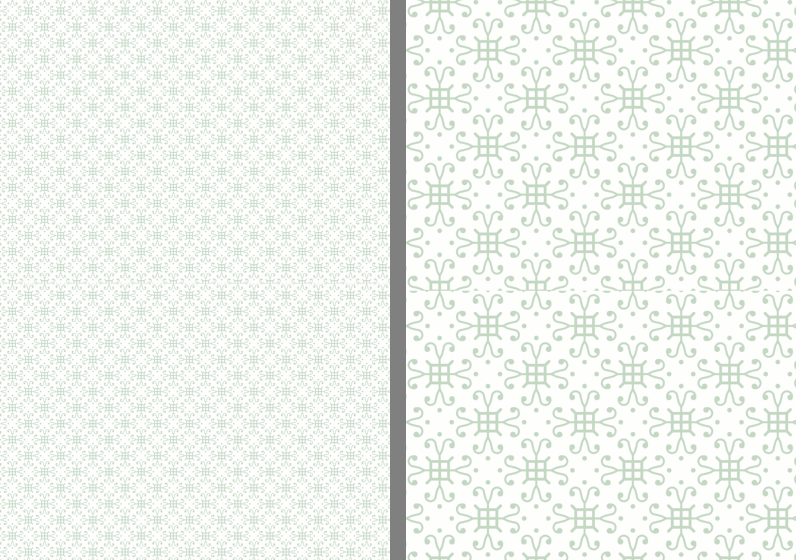
Left, the full canvas; right, a detail of the centre.
This pattern is drawn by a Shadertoy shader. Its source:

```glsl
// Pale green scrollwork motifs on a staggered lattice, with dots between and one horizontal seam.

const vec3 PAPER = vec3(0.995, 0.996, 0.994);
const vec3 INK = vec3(0.765, 0.845, 0.762);
const vec2 REPEATS = vec2(12.11, 17.455);  // lattice cells across and down
const vec2 PHASE = vec2(0.885, 0.341);     // first motif centre, from the top left
const float SEAM_Y = 0.5065;               // seam, as a share of the height from the top
const float SEAM_SHIFT = 0.136;            // rows lost at the seam, in cells
const float LINE = 0.0105;                 // half line width of the scrolls, in cells
const float FRAME_LINE = 0.0145;           // half line width of the window
const float SQUARE = 0.092;                // half side of the window
const vec2 CURL = vec2(0.268, 0.094);      // centre of a scroll
const float CURL_RADIUS = 0.053;
const vec2 BALL = vec2(-0.010, 0.034);     // ball, from the scroll centre
const float BALL_RADIUS = 0.029;
const float DOT_POS = 0.375;
const float DOT_RADIUS = 0.024;
const float FILTER = 1.25;                 // softening, in pixel widths
const int SAMPLES = 4;                     // samples per pixel side

float segment(vec2 p, vec2 a, vec2 b) {
    vec2 ab = b - a;
    return length(p - a - ab * clamp(dot(p - a, ab) / dot(ab, ab), 0.0, 1.0));
}

// Signed distance to one motif, folded into an eighth of the plane
float motif(vec2 p) {
    vec2 q = abs(p);
    if (q.y > q.x) q = q.yx;

    // Window with crossbars and corner spikes
    float frame = segment(q, vec2(SQUARE, 0.0), vec2(SQUARE));
    frame = min(frame, segment(q, vec2(0.0), vec2(SQUARE, 0.0)));
    frame = min(frame, segment(q, vec2(SQUARE), vec2(SQUARE + 0.04)));

    // Stem and branch
    vec2 bend = vec2(0.205, 0.025);
    float stroke = segment(q, vec2(SQUARE, 0.0), vec2(0.17, 0.0));
    stroke = min(stroke, segment(q, vec2(0.155, 0.0), bend));
    stroke = min(stroke, segment(q, bend, CURL - vec2(0.0, CURL_RADIUS)));
    float d = min(frame - FRAME_LINE, stroke - LINE);

    // Scroll hooking outward to a ball
    vec2 u = q - CURL;
    d = min(d, max(abs(length(u) - CURL_RADIUS) - LINE, -u.x));
    d = min(d, length(u - BALL) - BALL_RADIUS);

    // Dot in the mouth of the fork
    return min(d, length(q - vec2(DOT_POS, 0.0)) - DOT_RADIUS);
}

// Two interleaved lattices, shifted below the seam
float pattern(vec2 uv) {
    vec2 p = vec2(uv.x, 1.0 - uv.y);
    float shift = step(SEAM_Y, p.y) * SEAM_SHIFT;
    p = p * REPEATS - PHASE + vec2(0.0, shift);
    return min(motif(fract(p + 0.5) - 0.5), motif(fract(p) - 0.5));
}

void mainImage(out vec4 fragColor, in vec2 fragCoord) {
    float blur = FILTER * REPEATS.x / (iResolution.x * float(SAMPLES));
    float cover = 0.0;
    for (int j = 0; j < SAMPLES; j++) {
        for (int i = 0; i < SAMPLES; i++) {
            vec2 offset = ((vec2(i, j) + 0.5) / float(SAMPLES) - 0.5) * FILTER;
            float d = pattern((fragCoord + offset) / iResolution.xy);
            cover += clamp(0.5 - d / blur, 0.0, 1.0);
        }
    }
    cover /= float(SAMPLES * SAMPLES);
    fragColor = vec4(mix(PAPER, INK, cover), 1.0);
}
```
